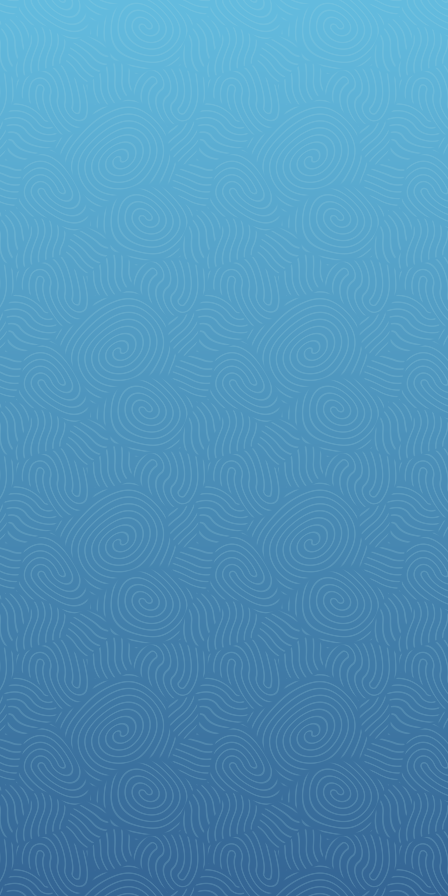
Write a Shadertoy shader that draws this pattern.

```glsl
// Fine pale swirls and bent fans of lines over a vertical blue gradient.
// A square tile holds weighted cells; each cell is filled with two half-sets
// of concentric arcs whose shifted centres join into spirals and S-curves.

// Cells of one tile: centre x, centre y, size, angle of the split axis
const vec4 CELLS[12] = vec4[12](
    vec4(0.64, -0.84, 0.34, 0.1),
    vec4(0.74, -0.15, 0.29, 0.5),
    vec4(0.28, -0.01, 0.21, 0.3),
    vec4(0.60, -0.43, 0.13, 0.0),
    vec4(0.21, -0.27, 0.14, -0.2),
    vec4(0.31, -0.52, 0.18, -0.5),
    vec4(0.88, -0.49, 0.18, -0.8),
    vec4(0.03, -0.95, 0.13, 1.0),
    vec4(0.04, -0.22, 0.13, 0.2),
    vec4(0.12, -0.70, 0.16, 0.6),
    vec4(0.47, -0.29, 0.13, 0.8),
    vec4(0.95, -0.72, 0.13, 2.3));

const float SPACING = 1.0 / 28.0;

// Shortest offset on a tile that wraps around
vec2 wrapOffset(vec2 d) {
    return fract(d + 0.5) - 0.5;
}

// Radius about one of two centres; a whole number of spacings between
// the centres keeps the arcs continuous across the split axis
float swirlRadius(vec2 q, float angle, float steps) {
    float c = cos(angle), s = sin(angle);
    q = vec2(c * q.x + s * q.y, c * q.y - s * q.x);
    float shift = 0.5 * steps * SPACING;
    return length(q + vec2(q.y > 0.0 ? shift : -shift, 0.0));
}

// Coverage of the swirl lines at a point in tile units
float swirlLines(vec2 p, float pixel) {
    // Gentle periodic bend shared by cells and lines
    vec2 wave = 6.2831853 * p;
    p += 0.020 * sin(wave.yx * 2.0 + vec2(0.6, 2.1))
       + 0.004 * sin(wave.yx * 3.0 + wave.xy + vec2(1.7, 0.4));

    // Nearest and second nearest weighted cell
    float nearest = 9.0, second = 9.0;
    vec4 cell = CELLS[0];
    for (int i = 0; i < 12; i++) {
        float d = length(wrapOffset(p - CELLS[i].xy)) / CELLS[i].z;
        if (d < nearest) {
            second = nearest;
            nearest = d;
            cell = CELLS[i];
        } else {
            second = min(second, d);
        }
    }

    // Small cells get distant centres and so flatter arcs
    float steps = round(0.03 / (cell.z * cell.z * cell.z));
    float radius = swirlRadius(wrapOffset(p - cell.xy), cell.w, steps);
    float dist = abs(fract(radius / SPACING) - 0.5) * SPACING;

    // Lines taper towards the cell border
    float taper = smoothstep(0.0, 0.12, second - nearest);
    float halfWidth = 0.0038 * mix(0.5, 1.0, taper);
    float line = 1.0 - smoothstep(halfWidth - 0.5 * pixel, halfWidth + 0.5 * pixel, dist);
    return line * taper;
}

void mainImage(out vec4 fragColor, in vec2 fragCoord) {
    // Tiles are counted from the upper left corner
    float tilesAcross = 2.34;
    vec2 p = (fragCoord - vec2(0.0, iResolution.y)) / iResolution.x * tilesAcross;
    float line = swirlLines(p, tilesAcross / iResolution.x);

    // Background gradient, then translucent pale lines
    float height = fragCoord.y / iResolution.y;
    vec3 color = mix(vec3(0.205, 0.395, 0.580), vec3(0.388, 0.735, 0.872), height);
    color = mix(color, vec3(0.62, 0.83, 0.88), 0.21 * line);
    fragColor = vec4(color, 1.0);
}
```
